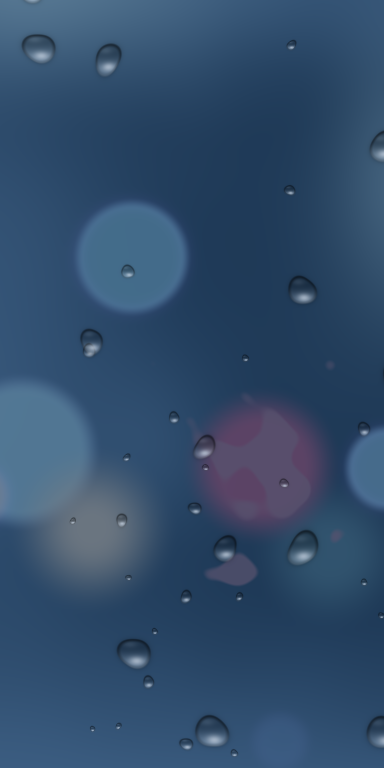
Give the GLSL for this background, as a Shadertoy shader.

```glsl
// Rain drops on a window at dusk: a smooth blue haze with out-of-focus lights
// behind the glass, and two sizes of sharp drops scattered by jittered grids.
// Lengths are in canvas widths, measured from the lower left.

vec2 hash22(vec2 p) {
    vec3 q = fract(p.xyx * vec3(.1031, .1030, .0973));
    q += dot(q, q.yzx + 33.33);
    return fract((q.xx + q.yz) * q.zy);
}

float gradientNoise(vec2 p) {
    vec2 i = floor(p), f = fract(p);
    vec2 u = f * f * f * (f * (f * 6. - 15.) + 10.);
    vec2 e = vec2(0, 1);
    float a = dot(hash22(i) * 2. - 1., f);
    float b = dot(hash22(i + e.yx) * 2. - 1., f - e.yx);
    float c = dot(hash22(i + e.xy) * 2. - 1., f - e.xy);
    float d = dot(hash22(i + e.yy) * 2. - 1., f - e.yy);
    return mix(mix(a, b, u.x), mix(c, d, u.x), u.y);
}

float glow(vec2 p, vec2 center, vec2 radii) {
    vec2 q = (p - center) / radii;
    return exp(-dot(q, q));
}

// Dark middle, lighter towards the borders
vec3 haze(vec2 p) {
    vec3 light = vec3(.36, .49, .59);
    vec3 blue = vec3(.25, .385, .53);
    vec3 col = vec3(.115, .22, .335);
    float n = gradientNoise(p * 3. + 7.);
    col = mix(col, blue, .72 * glow(p, vec2(-.08, 1.1), vec2(.42, .75)));
    col = mix(col, blue, .95 * (1. - smoothstep(-.15, .62, p.y + .12 * p.x + .1 * n)));
    col = mix(col, blue, .65 * smoothstep(1.62, 2.08, p.y + .08 * n));
    col = mix(col, light, .9 * glow(p, vec2(.08, 2.08), vec2(.45, .24)));
    col = mix(col, light, .6 * glow(p, vec2(1.06, 1.52), vec2(.2, .36)));
    col = mix(col, blue, .4 * glow(p, vec2(.4, .85), vec2(.2, .25)));
    return col + .012 * n;
}

// Blurred lights: center, radius, blur; then colour and opacity
vec3 addLights(vec3 col, vec2 p) {
    const vec4 disc[8] = vec4[8](
        vec4(.86, .56, .13, .09), vec4(.73, .07, .06, .03),
        vec4(.057, .823, .18, .03), vec4(.24, .62, .13, .10),
        vec4(-.06, .71, .075, .02), vec4(.344, 1.33, .142, .016),
        vec4(.682, .786, .16, .055), vec4(1.01, .78, .105, .016));
    const vec4 tint[8] = vec4[8](
        vec4(.23, .38, .48, .65), vec4(.27, .40, .57, .35),
        vec4(.34, .49, .60, .85), vec4(.46, .49, .52, .85),
        vec4(.44, .49, .55, .6), vec4(.27, .43, .55, .95),
        vec4(.37, .265, .40, .95), vec4(.29, .44, .57, .9));
    for (int i = 0; i < 8; i++) {
        float d = length(p - disc[i].xy) - disc[i].z;
        float blur = disc[i].w;
        float cover = 1. - smoothstep(-blur, blur, d);
        col = mix(col, tint[i].rgb, cover * tint[i].a);
        // Faint violet fringe around the sharper lights
        float fringe = exp(-d * d / .0005) * (1. - smoothstep(.016, .04, blur));
        col += vec3(.025, .012, .035) * fringe;
    }
    // Grey patch inside the red light
    float patchMask = smoothstep(.0, .1, gradientNoise(p * 9.) + .13 - 2. * length(p - vec2(.68, .75)) + .1);
    return mix(col, vec3(.34, .32, .43), .75 * patchMask);
}

// One jittered grid of drops; at most one drop lies within each cell
vec3 addDrops(vec3 col, vec2 p, float cell, vec2 sizes, float density, float seed) {
    vec2 id = floor(p / cell);
    vec2 pick = hash22(id + seed);
    if (pick.x > density) return col;

    float r = mix(sizes.x, sizes.y, pick.y);
    vec2 shift = (hash22(id + seed + 19.) - .5) * (cell - 2.7 * r);
    vec2 q = (p - (id + .5) * cell - shift) / r;
    vec2 form = hash22(id + seed + 43.);

    // Leaning, uneven outline
    vec2 s = vec2(q.x - (form.x - .5) * .4 * q.y, q.y * mix(.85, 1.02, form.y));
    float angle = atan(s.y, s.x);
    float d = length(s) / (.96 + .07 * sin(2. * angle + 6. * form.x)
                               + .045 * sin(3. * angle + 6. * form.y));
    float aa = 1.2 / (iResolution.x * r);
    float inside = 1. - smoothstep(1. - aa, 1. + aa, d);

    // Lens: dark above, bright below, with a thin dark rim
    vec3 body = mix(col * .72, col * .85 + .16, smoothstep(.45, -.75, s.y) );
    body += .08 * glow(s, vec2(-.25, .55), vec2(.45, .22));
    body = mix(body, vec3(.74, .79, .85), .75 * glow(s, vec2(.12, -.48), vec2(.48, .27)));
    body *= 1. - .5 * smoothstep(.72, 1., d) * (.65 + .35 * s.y);

    col *= 1. - .16 * exp(-8. * max(d - 1., 0.));
    return mix(col, body, inside);
}

void mainImage(out vec4 fragColor, in vec2 fragCoord) {
    vec2 p = fragCoord / iResolution.x;
    vec3 col = addLights(haze(p), p);
    col = addDrops(col, p, .14, vec2(.006, .017), .22, 5.);
    col = addDrops(col, p + .06, .25, vec2(.024, .043), .36, 71.);
    fragColor = vec4(col, 1.);
}
```
